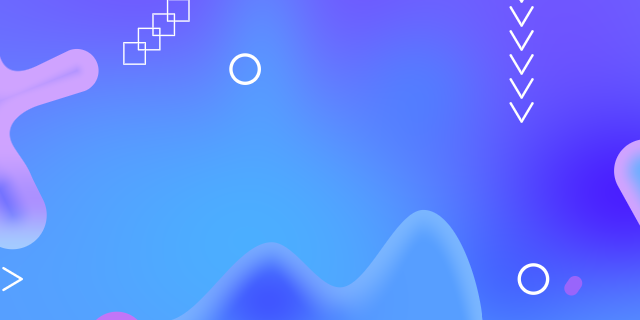
Write a WebGL 2 fragment shader that draws this background.

```glsl
#version 300 es
precision highp float;

uniform vec2 u_resolution;
out vec4 fragColor;

// Palette
const vec3 AZURE = vec3(0.34, 0.62, 1.00);
const vec3 CYAN = vec3(0.29, 0.69, 1.00);
const vec3 COBALT = vec3(0.25, 0.42, 1.00);
const vec3 PERIWINKLE = vec3(0.42, 0.43, 1.00);
const vec3 VIOLET = vec3(0.44, 0.33, 1.00);
const vec3 INDIGO = vec3(0.29, 0.12, 1.00);
const vec3 PINK = vec3(0.81, 0.64, 1.00);
const vec3 ICE = vec3(0.64, 0.82, 1.00);
const vec3 ORCHID = vec3(0.76, 0.46, 0.97);
const vec3 WHITE = vec3(1.0);

// Layout, in canvas heights
const float BLEND = 0.12;
const float RING_RADIUS = 0.0443;
const float RING_STROKE = 0.0052;
const int SQUARE_COUNT = 4;
const vec2 SQUARE_START = vec2(0.4206, 0.833);
const vec2 SQUARE_STEP = vec2(0.0455, 0.0449);
const float SQUARE_HALF = 0.0335;
const float SQUARE_STROKE = 0.0022;
const int CHEVRON_COUNT = 6;
const vec2 CHEVRON_TIP = vec2(1.630, 0.620);
const vec2 CHEVRON_ARM = vec2(0.034, 0.057);
const float CHEVRON_STEP = 0.075;
const float CHEVRON_STROKE = 0.0038;

float cover(float d) {
    return clamp(0.5 - d * u_resolution.y, 0.0, 1.0);
}

float smoothUnion(float a, float b) {
    float h = max(BLEND - abs(a - b), 0.0) / BLEND;
    return min(a, b) - h * h * BLEND * 0.25;
}

// Capsule whose radius runs from ra to rb
float capsule(vec2 p, vec2 a, vec2 b, float ra, float rb) {
    vec2 pa = p - a, ba = b - a;
    float t = clamp(dot(pa, ba) / dot(ba, ba), 0.0, 1.0);
    return length(pa - ba * t) - mix(ra, rb, t);
}

float ring(vec2 p, vec2 center) {
    return abs(length(p - center) - RING_RADIUS) - RING_STROKE;
}

// V shape with its tip at the origin
float chevron(vec2 q) {
    return capsule(vec2(abs(q.x), q.y), vec2(0.0), CHEVRON_ARM, CHEVRON_STROKE, CHEVRON_STROKE);
}

float squareOutline(vec2 q) {
    vec2 e = abs(q) - SQUARE_HALF;
    float d = length(max(e, 0.0)) + min(max(e.x, e.y), 0.0);
    return abs(d) - SQUARE_STROKE;
}

float hillHeight(float x) {
    float h = 0.247 * smoothstep(0.51, 0.849, x) - 0.141 * smoothstep(0.849, 1.0625, x)
            + 0.242 * smoothstep(1.0625, 1.323, x);
    float t = max(x - 1.323, 0.0) / 0.185;
    return h * pow(max(1.0 - t * t, 0.0), 0.7) - 0.004;
}

vec3 glow(vec3 base, vec3 tint, vec2 p, vec2 center, vec2 radius, float strength) {
    vec2 q = (p - center) / radius;
    return mix(base, tint, strength * exp(-dot(q, q)));
}

vec3 backdrop(vec2 p) {
    vec3 c = mix(AZURE, PERIWINKLE, smoothstep(0.1, 1.05, p.y));
    c = glow(c, VIOLET, p, vec2(0.45, 1.08), vec2(0.40, 0.25), 0.8);
    c = glow(c, VIOLET, p, vec2(1.15, 1.08), vec2(0.24, 0.30), 0.8);
    c = glow(c, AZURE, p, vec2(0.82, 0.75), vec2(0.15, 0.40), 0.7);
    c = glow(c, AZURE, p, vec2(0.32, 0.40), vec2(0.30, 0.30), 0.6);
    c = glow(c, CYAN, p, vec2(0.78, 0.26), vec2(0.50, 0.40), 0.9);
    c = glow(c, VIOLET, p, vec2(1.75, 0.95), vec2(0.45, 0.45), 0.9);
    c = glow(c, mix(COBALT, AZURE, 0.5), p, vec2(1.31, 0.69), vec2(0.20, 0.22), 0.7);
    c = glow(c, COBALT, p, vec2(1.58, 0.12), vec2(0.25, 0.22), 0.8);
    return glow(c, INDIGO, p, vec2(1.96, 0.40), vec2(0.42, 0.30), 1.0);
}

void main() {
    vec2 p = gl_FragCoord.xy / u_resolution.y;
    vec3 color = backdrop(p);

    // Twin-peaked hill with a pale rim
    float h = hillHeight(p.x);
    float slope = (hillHeight(p.x + 0.002) - hillHeight(p.x - 0.002)) / 0.004;
    float d = (p.y - h) / length(vec2(1.0, slope));
    vec3 hill = glow(AZURE, COBALT * vec3(1.0, 0.8, 1.0), p, vec2(0.84, 0.06), vec2(0.20, 0.16), 1.0);
    hill = mix(mix(hill, ICE, 0.45), hill, smoothstep(0.0, 0.11, -d));
    color = mix(color, hill, cover(d));

    // Branching blob on the left
    float arm = capsule(p, vec2(-0.026, 0.674), vec2(0.240, 0.779), 0.047, 0.068);
    float body = capsule(p, vec2(-0.078, 0.870), vec2(-0.057, 0.531), 0.070, 0.070);
    float lobe = capsule(p, vec2(0.0, 0.406), vec2(0.039, 0.328), 0.107, 0.107);
    d = smoothUnion(smoothUnion(arm, body), lobe);
    vec3 blob = mix(PINK, PERIWINKLE, 0.35 * (1.0 - smoothstep(0.38, 0.55, p.y)));
    blob = mix(blob, PERIWINKLE, smoothstep(0.035, 0.13, -d));
    blob = mix(blob, ICE, 0.9 * (1.0 - smoothstep(0.22, 0.38, p.y)));
    color = mix(color, blob, cover(d));

    // Blob on the right edge
    d = capsule(p, vec2(2.018, 0.466), vec2(2.083, 0.349), 0.099, 0.099);
    color = mix(color, mix(PINK, mix(AZURE, ICE, 0.3), smoothstep(0.01, 0.09, -d)), cover(d));

    // Small orchid drops
    color = mix(color, ORCHID, cover(length(p - vec2(0.365, -0.068)) - 0.094));
    d = capsule(p, vec2(1.786, 0.099), vec2(1.797, 0.115), 0.0225, 0.0225);
    color = mix(color, mix(VIOLET, ORCHID, 0.5), cover(d));

    // White line ornaments
    d = min(ring(p, vec2(0.766, 0.784)), ring(p, vec2(1.667, 0.128)));
    for (int i = 0; i < SQUARE_COUNT; i++)
        d = min(d, squareOutline(p - SQUARE_START - float(i) * SQUARE_STEP));
    for (int i = 0; i < CHEVRON_COUNT; i++)
        d = min(d, chevron(p - CHEVRON_TIP - vec2(0.0, float(i) * CHEVRON_STEP)));
    vec2 side = p - vec2(0.068, 0.128);
    d = min(d, chevron(vec2(side.y, -side.x)));
    fragColor = vec4(mix(color, WHITE, cover(d)), 1.0);
}
```
